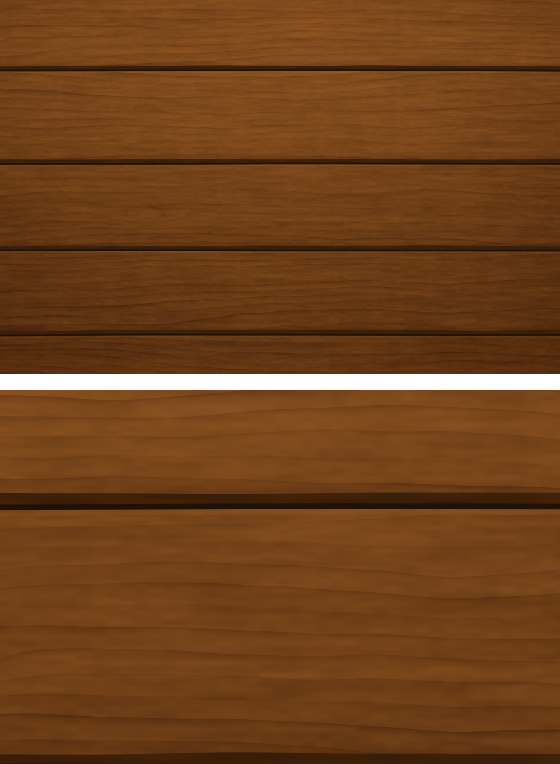
Top: the whole. Bottom: its middle third, enlarged.
Write a Shadertoy shader that draws this texture.

```glsl
// Horizontal stained wood planks split by four bevelled grooves.
// Grain lines are contours of a warped height field with one oval knot;
// stretched noise adds fibres, and a soft light falls off down and sideways.

const int SEAM_COUNT = 4;
const float SEAMS[SEAM_COUNT] = float[](0.108, 0.335, 0.566, 0.815);

const vec3 WOOD_DARK  = vec3(0.31, 0.16, 0.05);
const vec3 WOOD_LIGHT = vec3(0.53, 0.31, 0.12);
const vec3 BEVEL      = vec3(0.235, 0.122, 0.032);
const vec3 GAP        = vec3(0.13, 0.065, 0.018);

float hash(vec2 p) {
    vec3 q = fract(vec3(p.xyx) * 0.1031);
    q += dot(q, q.yzx + 33.33);
    return fract((q.x + q.y) * q.z);
}

float noise(vec2 p) {
    vec2 i = floor(p), f = fract(p);
    f = f * f * (3.0 - 2.0 * f);
    return mix(mix(hash(i), hash(i + vec2(1, 0)), f.x),
               mix(hash(i + vec2(0, 1)), hash(i + vec2(1, 1)), f.x), f.y);
}

// Smooth-edged interval from lo to hi.
float band(float d, float lo, float hi, float aa) {
    return smoothstep(lo - aa, lo + aa, d) * (1.0 - smoothstep(hi - aa, hi + aa, d));
}

// Height field whose whole-number contours are the grain lines.
float grainField(vec2 p, float plank) {
    vec2 q = p + vec2(plank * 17.3, 0.0);
    float v = p.y * 48.0 + 3.5 * noise(q * vec2(1.2, 5.0))
            + 0.9 * noise(q * vec2(4.0, 12.0)) + 0.2 * noise(q * vec2(16.0, 30.0));
    vec2 knot = (p - vec2(0.39, 0.418)) / vec2(0.11, 0.026);
    return v + 2.6 * exp(-dot(knot, knot));
}

// Each ring darkens slowly, then ends in a crisp line of uneven strength.
float grainLines(float v, vec2 p, float plank) {
    float aa = clamp(fwidth(v), 0.02, 0.4);
    float t = fract(v), ring = floor(v);
    float strength = mix(0.25, 1.0, hash(vec2(ring, plank + 3.0)));
    strength *= mix(0.35, 1.15, noise(vec2(p.x * 3.0 + ring * 7.1, ring)));
    float profile = 0.35 * t * t + 0.65 * pow(t, 9.0);
    return strength * profile * (1.0 - smoothstep(1.0 - aa, 1.0, t));
}

// Fine fibres and pores, centred on zero.
float fibres(vec2 p, float plank) {
    vec2 q = p + vec2(plank * 9.7, 0.0);
    return 0.20 * (noise(q * vec2(5.0, 65.0)) - 0.5)
         + 0.20 * (noise(q * vec2(20.0, 170.0)) - 0.5)
         + 0.14 * (noise(q * vec2(80.0, 250.0)) - 0.5);
}

// Broad light: bright above the middle, dim at the sides and bottom.
float lighting(vec2 uv) {
    float side = 2.0 * uv.x - 1.0;
    return 0.34 + 0.60 * smoothstep(-0.1, 0.95, uv.y)
         - 0.26 * side * side - 0.10 * smoothstep(0.9, 1.0, uv.y);
}

void mainImage(out vec4 fragColor, in vec2 fragCoord) {
    vec2 uv = fragCoord / iResolution.xy;
    vec2 p = fragCoord / iResolution.y;
    float aa = 0.6 / iResolution.y;

    // Find the plank and the signed height above its nearest groove.
    float plank = 0.0, d = 10.0, seam = 0.0;
    for (int i = 0; i < SEAM_COUNT; i++) {
        float wobble = 0.0025 * (noise(vec2(p.x * 2.5, float(i) * 5.0)) - 0.5);
        float h = p.y - SEAMS[i] - wobble;
        plank += step(0.0, h);
        if (abs(h) < abs(d)) { d = h; seam = float(i); }
    }

    // Wood surface.
    float v = grainField(p, plank);
    float tone = lighting(uv) + fibres(p, plank)
               - 0.75 * grainLines(v, p, plank)
               + 0.10 * (hash(vec2(plank, 8.0)) - 0.5)
               + 0.04 * (noise(vec2(p.x * 45.0, plank)) - 0.5);
    tone -= 0.22 * smoothstep(0.022, 0.008, d) * step(0.0, d);
    tone += 0.16 * band(d, -0.011, -0.006, aa);
    vec3 color = mix(WOOD_DARK, WOOD_LIGHT, tone);

    // Groove: a worn bevel over a narrow dark gap.
    float lip = 0.0085 + 0.003 * (noise(vec2(p.x * 7.0, seam * 4.0 + 1.0)) - 0.5);
    float shade = 0.9 + 0.2 * noise(p * vec2(20.0, 150.0));
    color = mix(color, BEVEL * shade, band(d, -0.002, lip, aa));
    color = mix(color, GAP, band(d, -0.006, -0.001, aa));

    fragColor = vec4(clamp(color, 0.0, 1.0), 1.0);
}
```
